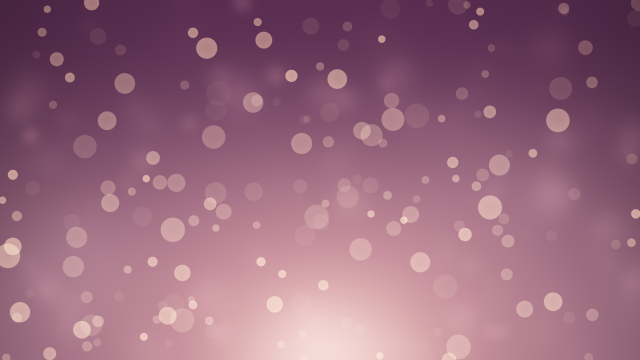
A Shadertoy shader for this background:

```glsl
// Warm bokeh over a plum dusk: a vertical gradient is lit by a wide peach
// glow and a pale core at the bottom centre, with blurred spots behind
// and crisp translucent discs in front, both scattered by an integer hash.

#define DUSK vec3(0.34, 0.17, 0.31)
#define MAUVE vec3(0.67, 0.45, 0.56)
#define PEACH vec3(0.94, 0.72, 0.69)
#define CORE vec3(0.98, 0.90, 0.87)
#define DISC_TINT vec3(1.0, 0.77, 0.56)
#define HAZE_TINT vec3(0.95, 0.62, 0.62)
#define DISC_COUNT 170
#define HAZE_COUNT 90
#define VIGNETTE 0.20

// Four independent values in 0..1 for each index
vec4 hash4(int index) {
    uvec4 v = uint(index) * 1664525u + uvec4(11u, 237u, 4391u, 70783u);
    v = (v ^ (v >> 16u)) * 2146121005u;
    v = (v ^ (v >> 15u)) * 2221713035u;
    v ^= v >> 16u;
    return vec4(v >> 8u) / 16777216.0;
}

// Lighten towards white, so that overlaps grow brighter
vec3 screenBlend(vec3 base, vec3 light) {
    return base + (1.0 - base) * light;
}

float softSpot(vec2 offset, float radius) {
    return exp(-dot(offset, offset) / (radius * radius));
}

vec3 backdrop(vec2 p, float aspect) {
    vec3 color = mix(MAUVE, DUSK, smoothstep(0.1, 1.02, p.y));

    // Light rising from the lower edge
    vec2 toGlow = (p - vec2(0.508 * aspect, 0.0)) * vec2(0.8, 1.0);
    color = mix(color, PEACH, 0.68 * softSpot(toGlow, 0.52));
    color = mix(color, CORE, 0.85 * softSpot(toGlow, 0.19));

    // Faint pools of light at both sides
    color = screenBlend(color, HAZE_TINT * 0.20 * softSpot(p - vec2(0.11 * aspect, 0.27), 0.18));
    color = screenBlend(color, HAZE_TINT * 0.12 * softSpot(p - vec2(0.79 * aspect, 0.50), 0.22));

    float side = abs(2.0 * p.x / aspect - 1.0);
    return color * (1.0 - VIGNETTE * pow(side, 2.5));
}

// Out-of-focus spots
vec3 addHaze(vec3 color, vec2 p, float aspect) {
    for (int i = 0; i < HAZE_COUNT; i++) {
        vec4 h = hash4(i + 1000);
        float radius = mix(0.022, 0.065, h.z);
        float strength = mix(0.02, 0.17, h.w * h.w);
        vec2 center = h.xy * vec2(aspect, 1.0);
        color = screenBlend(color, HAZE_TINT * strength * softSpot(p - center, radius));
    }
    return color;
}

// Focused discs; the larger ones are fainter
vec3 addDiscs(vec3 color, vec2 p, float aspect) {
    float edge = max(0.0015, 0.7 / iResolution.y);
    for (int i = 0; i < DISC_COUNT; i++) {
        vec4 h = hash4(i + 1);
        float radius = mix(0.010, 0.035, h.z * h.z);
        float strength = mix(0.07, 0.74, pow(h.w, 1.5)) * (1.0 - 0.3 * h.z * h.z);
        float dist = length(p - h.xy * vec2(aspect, 1.0));
        float cover = 1.0 - smoothstep(radius - edge, radius + edge, dist);
        float rim = mix(0.95, 1.04, smoothstep(0.0, radius, dist));
        color = screenBlend(color, DISC_TINT * strength * cover * rim);
    }
    return color;
}

void mainImage(out vec4 fragColor, in vec2 fragCoord) {
    float aspect = iResolution.x / iResolution.y;
    vec2 p = fragCoord / iResolution.y;

    vec3 color = backdrop(p, aspect);
    color = addHaze(color, p, aspect);
    color = addDiscs(color, p, aspect);
    fragColor = vec4(clamp(color, 0.0, 1.0), 1.0);
}
```
